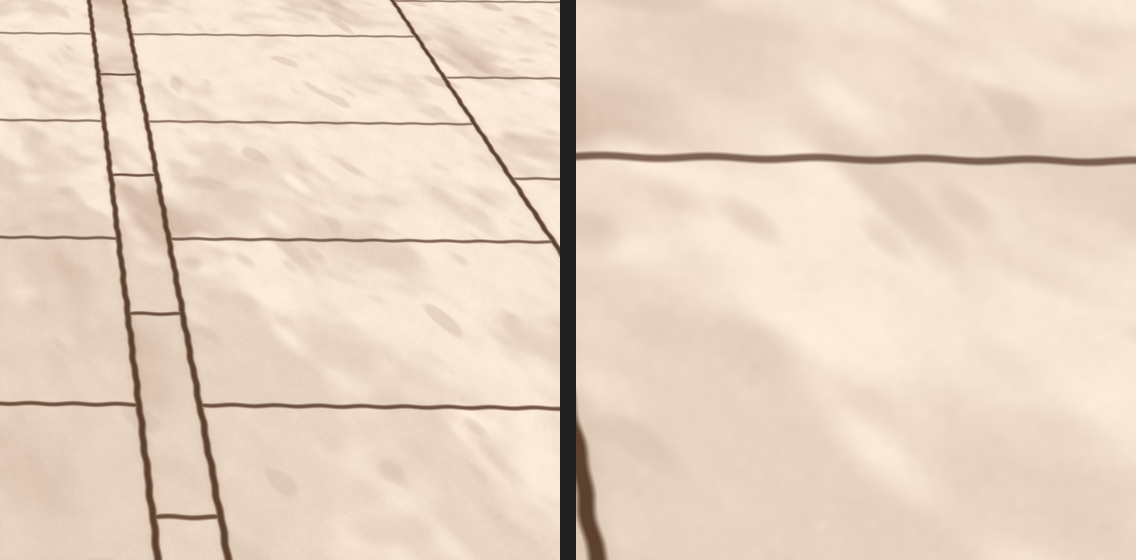
Left: the whole. Right: its middle third, enlarged.
Reproduce this texture procedurally as a WebGL 2 fragment shader.

```glsl
#version 300 es
precision highp float;
// Pale stone paving seen in perspective: wide slabs and a narrow strip, with
// dark joints and dappled shade. The canvas is projected to floor coordinates,
// joints come from distances there, shade from layers of soft cellular blobs.

#define VANISH vec2(0.0357, 1.996)   // where the long joints converge
#define TILT 0.009                   // slight lean of the cross joints
#define ROW_FIRST 7.784              // row count at infinite depth
#define ROW_SCALE 8.21               // perspective density of the rows
#define JOINTS vec3(0.1238, 0.187, 0.6715)  // long joints, as slopes
#define LONG_HALF 0.0035             // half width of long joints
#define CROSS_HALF 0.0011            // half width of cross joints
#define SUNLIT vec3(0.98, 0.91, 0.85)
#define SHADE vec3(0.91, 0.83, 0.76)
#define DEEP vec3(0.85, 0.75, 0.68)
#define GROUT vec3(0.34, 0.23, 0.16)
#define GRAIN 0.012

uniform vec2 u_resolution;
out vec4 fragColor;

vec3 hash3(vec2 cell) {
  vec3 h = fract(cell.xyx * vec3(0.1031, 0.1030, 0.0973));
  h += dot(h, h.yxz + 33.33);
  return fract((h.xxy + h.yzz) * h.zyx);
}

// Signed cellular noise: one soft round blob per cell, light or dark.
float blobs(vec2 q) {
  vec2 base = floor(q);
  float sum = 0.0;
  for (int j = -1; j <= 1; j++) {
    for (int i = -1; i <= 1; i++) {
      vec2 cell = base + vec2(i, j);
      vec3 h = hash3(cell);
      vec2 away = q - cell - h.xy;
      float fall = max(0.0, 1.0 - dot(away, away));
      sum += (2.0 * h.z - 1.0) * fall * fall * fall;
    }
  }
  return sum;
}

// Joint coverage: dark core with a soft rim.
float seam(float dist, float halfWidth, float soft) {
  return 1.0 - smoothstep(halfWidth * 0.45 - soft * 0.3, halfWidth * 1.3 + soft, dist);
}

void main() {
  vec2 p = gl_FragCoord.xy / u_resolution;
  float pixel = 1.0 / min(u_resolution.x, u_resolution.y);

  // Perspective floor: slope runs across, row runs towards the viewer.
  float depth = VANISH.y - p.y - TILT * p.x;
  float slope = (p.x - VANISH.x) / depth;
  float row = ROW_FIRST - ROW_SCALE / depth;
  vec2 ground = vec2(slope * 1.4, -row * 0.24);

  // Columns: every second one is shifted by half a slab.
  vec3 passed = step(JOINTS, vec3(slope));
  float column = passed.x + passed.y + passed.z;
  float shiftedRow = row + 0.5 * mod(column, 2.0);
  float strip = passed.x - passed.y;
  vec3 slab = hash3(vec2(column + 3.0, floor(shiftedRow) + 11.0));

  // Dappled light, stretched along a falling diagonal.
  vec2 q = vec2(dot(ground, vec2(0.88, -0.47)), dot(ground, vec2(0.47, 0.88)));
  q += 0.012 * sin(q.yx * vec2(31.0, 23.0) + vec2(1.0, 4.0));
  float coarse = blobs(q * vec2(4.5, 9.0) + 7.0);
  float middle = blobs(q * vec2(10.0, 22.0) + 31.0);
  float fine = blobs(q * vec2(24.0, 46.0) + 57.0);
  float openSky = clamp(1.7 * (0.75 * p.x + p.y - 0.8), -0.65, 0.6);
  float light = openSky - 0.4 * strip + 0.75 * coarse + 0.6 * middle + 0.35 * fine;
  float blur = 0.3 + 0.15 * depth;
  float lit = smoothstep(0.12 - blur, 0.12 + blur, light);

  // Stone: deeper patches in the shade, fine marbling and grain.
  float patches = blobs(q * vec2(6.0, 10.0) + 83.0) + 0.5 * middle + 0.4 * strip;
  float umbra = smoothstep(0.05, 0.9, patches) * mix(0.5, 1.0, smoothstep(0.0, 0.45, p.y));
  vec3 color = mix(mix(SHADE, DEEP, umbra), SUNLIT, lit);
  float marbling = blobs(ground * 34.0 + 5.0) + 0.6 * fine;
  color += GRAIN * (marbling + 0.7 * blobs(p * 150.0));
  color += 0.012 * (slab.x - 0.5);
  float stain = smoothstep(0.6, 1.0, blobs(q * vec2(18.0, 30.0) + 113.0));
  color = mix(color, DEEP * 0.96, 0.4 * stain);

  // Long joints, slightly uneven along their length.
  float wobble = 0.0005 * sin(row * 29.0) + 0.0004 * sin(row * 67.0 + 2.0);
  vec3 gaps = abs(JOINTS - slope + wobble);
  float nearest = min(gaps.x, min(gaps.y, gaps.z));
  float scale = depth * inversesqrt(1.0 + slope * slope);
  float longSeam = seam(nearest * scale, LONG_HALF * scale, pixel);

  // Cross joints, thinner and paler with distance.
  float waver = 0.003 * sin(slope * 140.0 + column);
  float toCross = abs(fract(shiftedRow + waver + 0.5) - 0.5) * depth * depth / ROW_SCALE;
  float crossSeam = seam(toCross, CROSS_HALF * depth * depth, pixel);
  crossSeam *= mix(0.6, 0.85, smoothstep(1.0, 1.7, depth) * (1.0 - strip) + strip);

  float joint = max(longSeam * 0.96, crossSeam);
  float rim = 0.06 * (1.0 - smoothstep(0.0, 0.012 * depth, nearest * scale));
  color = mix(color, GROUT, max(joint, rim));
  fragColor = vec4(clamp(color, 0.0, 1.0), 1.0);
}
```
